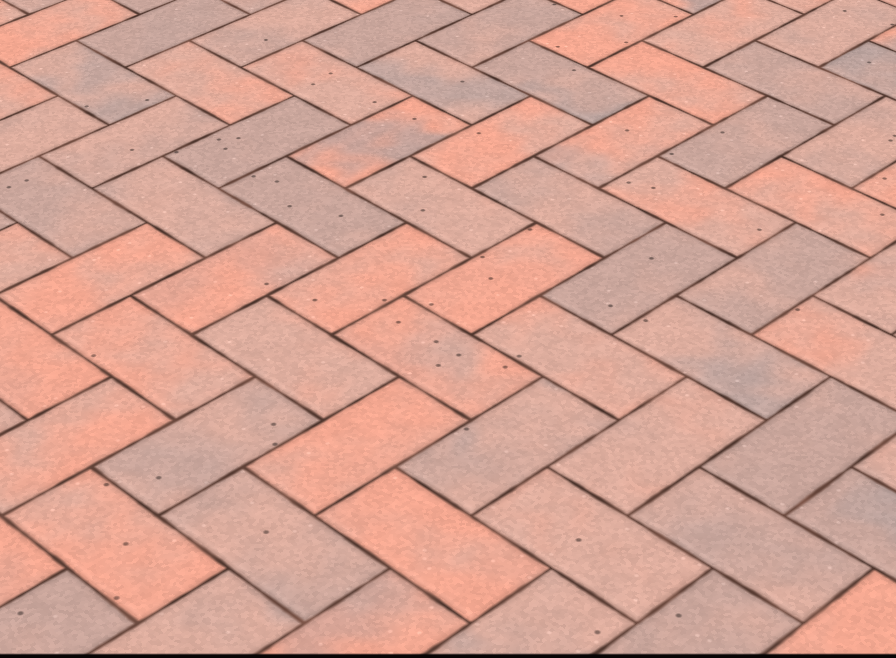
Reproduce this texture procedurally as a Shadertoy shader.

```glsl
// Herringbone pavement of weathered clay bricks, seen in perspective.

const vec3 GREY   = vec3(0.79, 0.65, 0.61);
const vec3 PINK   = vec3(0.87, 0.68, 0.62);
const vec3 ORANGE = vec3(0.96, 0.66, 0.57);
const vec3 SLATE  = vec3(0.70, 0.63, 0.62);
const vec3 JOINT  = vec3(0.38, 0.26, 0.22);

float hash(vec2 p) {
    vec3 q = fract(vec3(p.xyx) * 0.1031);
    q += dot(q, q.yzx + 33.33);
    return fract((q.x + q.y) * q.z);
}

// Cellular noise: distance to the nearest point, and that point's random value
vec2 cellular(vec2 p) {
    vec2 cell = floor(p);
    vec2 nearest = vec2(9.0, 0.0);
    for (int y = -1; y <= 1; y++)
    for (int x = -1; x <= 1; x++) {
        vec2 c = cell + vec2(x, y);
        vec2 point = c + 0.15 + 0.7 * vec2(hash(c), hash(c + 57.3));
        float d = distance(p, point);
        if (d < nearest.x) nearest = vec2(d, hash(c + 113.7));
    }
    return nearest;
}

// Layered, warped sines: soft cloudy stains, about -1 to 1
float stains(vec2 p, float seed) {
    float sum = 0.0, amp = 0.5;
    for (int i = 0; i < 4; i++) {
        sum += amp * sin(p.x + seed + 1.6 * sin(p.y * 0.9 + seed * 1.7));
        p = mat2(1.5, 1.1, -1.1, 1.5) * p + 2.3;
        amp *= 0.6;
    }
    return sum;
}

// Canvas position (0..1) to ground position, one unit per brick width
vec2 groundPlane(vec2 p) {
    float y = 1.0 - p.y;
    float depth = (y - 0.509) / (0.1924 + 0.1055 * y);
    float across = 6.4 * (p.x * (1.0 - 0.1055 * depth) - 0.3698 + 0.0559 * depth);
    return vec2(across + 2.0 * depth, across - 2.0 * depth);
}

// Herringbone of 2:1 bricks: gives the brick's corner cell and its size
void herringbone(vec2 g, out vec2 id, out vec2 size) {
    id = floor(g);
    float phase = mod(id.x - id.y, 4.0);
    size = phase < 1.5 ? vec2(2.0, 1.0) : vec2(1.0, 2.0);
    if (phase > 0.5 && phase < 1.5) id.x -= 1.0;
    if (phase > 1.5 && phase < 2.5) id.y -= 1.0;
}

// Signed distance to a rounded box
float roundedBox(vec2 p, vec2 halfSize, float radius) {
    vec2 q = abs(p) - halfSize + radius;
    return length(max(q, 0.0)) + min(max(q.x, q.y), 0.0) - radius;
}

// Nearby bricks are redder in a central band and at the left
float warmth(vec2 id) {
    float column = id.x + id.y + 0.35 * (id.x - id.y);
    float band = exp(-(column - 0.5) * (column - 0.5));
    float left = smoothstep(-2.2, -4.0, column);
    return 0.9 * max(band, 0.8 * left) * smoothstep(-2.5, -0.5, id.x - id.y);
}

// Fired clay: tone per brick, cool stains, sandy grain, pits and pale chips
vec3 clay(vec2 g, vec2 id) {
    float seed = 40.0 * hash(id + 71.0);
    float warm = warmth(id);
    float tone = mix(0.84 * hash(id + 19.0), 0.9, warm) + 0.19 * stains(g * 2.1, seed);
    vec3 col = mix(GREY, PINK, smoothstep(0.05, 0.45, tone));
    col = mix(col, ORANGE, smoothstep(0.48, 0.88, tone));

    float cool = smoothstep(0.45, 0.9, hash(id + 143.0)) * (1.0 - warm);
    col = mix(col, SLATE, 0.7 * cool * smoothstep(-0.1, 0.7, stains(g * 1.5, seed + 9.0)));

    col *= 1.0 + 0.075 * (cellular(g * 25.0).y - 0.5) + 0.018 * stains(g * 9.0, seed);
    vec2 pit = cellular(g * 4.0 + 31.0);
    col *= 1.0 - 0.4 * step(0.965, pit.y) * smoothstep(0.15, 0.04, pit.x);
    vec2 chip = cellular(g * 6.0 + 83.0);
    return col + 0.08 * step(0.93, chip.y) * smoothstep(0.18, 0.04, chip.x);
}

void mainImage(out vec4 fragColor, in vec2 fragCoord) {
    vec2 p = fragCoord / iResolution.xy;
    vec2 g = groundPlane(p);
    vec2 id, size;
    herringbone(g, id, size);

    // Uneven brick outline, softened by at least a pixel's footprint
    vec2 local = g - id - 0.5 * size;
    float ragged = 0.009 * stains(g * 7.0, 3.0);
    float edge = roundedBox(local, 0.5 * size - 0.017, 0.02) + ragged;
    float softness = max(0.022, 0.45 * length(fwidth(g)));

    // Brick face with a worn, dusty rim
    vec3 col = clay(g, id);
    col *= 1.0 - 0.10 * smoothstep(-0.08, 0.0, edge);
    float litRim = smoothstep(0.13, 0.07, local.y + 0.5 * size.y) * smoothstep(-0.02, -0.05, edge);
    col += 0.03 * litRim;

    // Sand-filled joint, darker in places
    vec3 joint = JOINT * (1.0 + 0.3 * stains(g * 4.0, 8.0));
    col = mix(col, joint, smoothstep(-softness, softness, edge));

    // Dark strip along the lower border
    float strip = 1.0 - smoothstep(0.004, 0.008, p.y);
    col = mix(col, vec3(0.03, 0.02, 0.02), strip);
    fragColor = vec4(clamp(col, 0.0, 1.0), 1.0);
}
```
